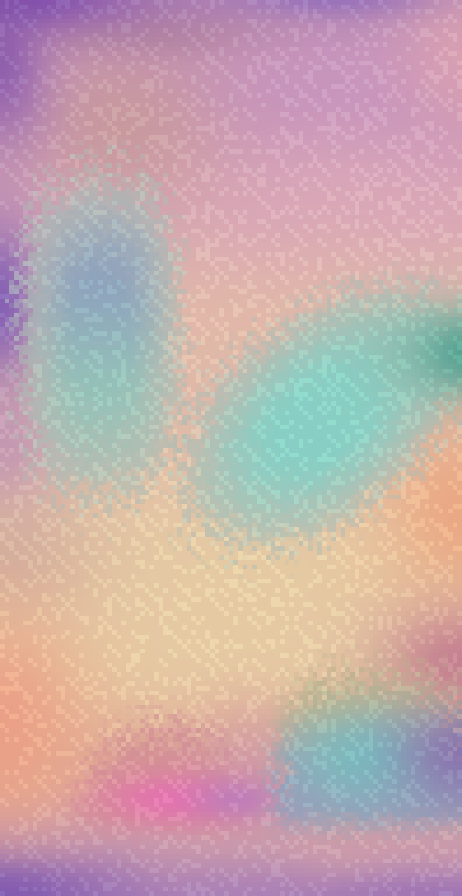
A Shadertoy shader for this background:

```glsl
const float CELLS_PER_HEIGHT = 192.0;

float hash(vec2 p) {
    vec3 q = fract(p.xyx * 0.1031);
    q += dot(q, q.yzx + 33.33);
    return fract((q.x + q.y) * q.z);
}

vec2 gradientAt(vec2 corner) {
    float angle = 6.2832 * hash(corner);
    return vec2(cos(angle), sin(angle));
}

float gradientNoise(vec2 p) {
    vec2 i = floor(p), f = fract(p);
    vec2 u = f * f * f * (f * (f * 6.0 - 15.0) + 10.0);
    vec2 e = vec2(0.0, 1.0);
    float low = mix(dot(gradientAt(i), f), dot(gradientAt(i + e.yx), f - e.yx), u.x);
    float high = mix(dot(gradientAt(i + e), f - e), dot(gradientAt(i + 1.0), f - 1.0), u.x);
    return mix(low, high, u.y);
}

// Soft elliptical light mixed over a colour
vec3 glow(vec3 base, vec2 uv, vec2 center, vec2 radius, vec3 tint, float strength) {
    vec2 d = (uv - center) / radius;
    return mix(base, tint, strength * exp(-dot(d, d)));
}

// Distance in a rotated superellipse, 1 at its rim
float ovalDistance(vec2 p, vec2 center, vec2 radius, float angle, float power) {
    float c = cos(angle), s = sin(angle);
    vec2 d = abs(mat2(c, -s, s, c) * (p - center)) / radius;
    return pow(pow(d.x, power) + pow(d.y, power), 1.0 / power);
}

// Oval with a wide soft rim and a dithered fringe
vec3 dithered(vec3 base, float d, float jitter, vec3 rim, vec3 core) {
    vec3 c = mix(base, rim, 0.55 * (1.0 - smoothstep(0.65, 1.02, d + 0.3 * jitter)));
    c = mix(c, rim, 0.50 * (1.0 - smoothstep(0.86, 0.98, d + 1.3 * jitter)));
    return mix(c, core, 0.97 * (1.0 - smoothstep(0.25, 0.92, d + 0.35 * jitter)));
}

vec3 verticalWash(float y) {
    vec3 c = mix(vec3(0.68, 0.51, 0.71), vec3(0.79, 0.60, 0.67), smoothstep(0.0, 0.06, y));
    c = mix(c, vec3(0.88, 0.68, 0.59), smoothstep(0.05, 0.14, y));
    c = mix(c, vec3(0.90, 0.79, 0.64), smoothstep(0.14, 0.28, y));
    c = mix(c, vec3(0.88, 0.72, 0.66), smoothstep(0.35, 0.60, y));
    c = mix(c, vec3(0.85, 0.65, 0.72), smoothstep(0.62, 0.80, y));
    c = mix(c, vec3(0.78, 0.58, 0.74), smoothstep(0.78, 0.90, y));
    return mix(c, vec3(0.72, 0.54, 0.71), smoothstep(0.93, 1.0, y));
}

vec3 edgeGlows(vec3 c, vec2 uv) {
    // Upper haze and corners
    c = glow(c, uv, vec2(0.26, 0.86), vec2(0.22, 0.10), vec3(0.78, 0.60, 0.60), 0.85);
    c = glow(c, uv, vec2(0.32, 0.96), vec2(0.26, 0.03), vec3(0.70, 0.51, 0.62), 0.7);
    c = glow(c, uv, vec2(1.0, 0.94), vec2(0.14, 0.10), vec3(0.85, 0.63, 0.69), 0.85);
    c = glow(c, uv, vec2(0.72, 1.0), vec2(0.20, 0.018), vec3(0.57, 0.42, 0.73), 0.75);
    c = glow(c, uv, vec2(0.0, 1.0), vec2(0.32, 0.035), vec3(0.49, 0.29, 0.67), 0.95);
    c = glow(c, uv, vec2(0.0, 0.93), vec2(0.10, 0.09), vec3(0.53, 0.34, 0.67), 0.85);
    // Side lights
    c = glow(c, uv, vec2(0.0, 0.66), vec2(0.10, 0.10), vec3(0.51, 0.36, 0.71), 0.95);
    c = glow(c, uv, vec2(0.0, 0.50), vec2(0.14, 0.08), vec3(0.74, 0.55, 0.71), 0.75);
    c = glow(c, uv, vec2(0.0, 0.38), vec2(0.22, 0.07), vec3(0.80, 0.65, 0.61), 0.7);
    c = glow(c, uv, vec2(0.0, 0.20), vec2(0.18, 0.12), vec3(0.92, 0.62, 0.52), 0.92);
    c = glow(c, uv, vec2(1.0, 0.43), vec2(0.17, 0.10), vec3(0.92, 0.65, 0.51), 0.92);
    c = glow(c, uv, vec2(0.0, 0.0), vec2(0.24, 0.045), vec3(0.49, 0.34, 0.69), 0.9);
    return glow(c, uv, vec2(0.95, 0.0), vec2(0.25, 0.02), vec3(0.60, 0.43, 0.69), 0.6);
}

vec3 tealPatches(vec3 c, vec2 uv, vec2 p, float jitter) {
    vec3 rim = vec3(0.68, 0.74, 0.71);
    // Upright patch, blue above and teal below
    vec3 upright = mix(vec3(0.58, 0.76, 0.72), vec3(0.55, 0.63, 0.74), smoothstep(0.54, 0.71, uv.y));
    float left = ovalDistance(p, vec2(0.113, 0.625), vec2(0.098, 0.198), 0.0, 2.7);
    c = dithered(c, left, jitter, rim, upright);
    // Tilted patch running into a green edge
    float right = ovalDistance(p, vec2(0.357, 0.532), vec2(0.195, 0.122), 0.70, 2.1);
    c = dithered(c, right, jitter, rim, vec3(0.53, 0.81, 0.77));
    c = glow(c, uv, vec2(0.92, 0.61), vec2(0.15, 0.055), vec3(0.55, 0.75, 0.70), 0.75);
    return glow(c, uv, vec2(1.02, 0.605), vec2(0.11, 0.045), vec3(0.32, 0.63, 0.57), 0.95);
}

vec3 lowerDomes(vec3 c, vec2 uv, vec2 p, float jitter) {
    float floorFade = smoothstep(0.055, 0.10, uv.y + jitter * 0.04);
    // Rose dome with a magenta heart
    float rose = ovalDistance(p, vec2(0.185, 0.09), vec2(0.118, 0.128), 0.0, 2.0);
    c = mix(c, vec3(0.82, 0.55, 0.58), 0.85 * floorFade * (1.0 - smoothstep(0.55, 1.0, rose + jitter)));
    c = glow(c, uv, vec2(0.55, 0.15), vec2(0.11, 0.055), vec3(0.80, 0.59, 0.66), 0.7);
    c = glow(c, uv, vec2(0.37, 0.108), vec2(0.14, 0.028), vec3(0.90, 0.44, 0.69), 0.92);
    c = glow(c, uv, vec2(0.52, 0.108), vec2(0.10, 0.025), vec3(0.73, 0.48, 0.74), 0.8);
    // Mauve shoulder and teal dome with a steep left side
    c = glow(c, uv, vec2(1.0, 0.26), vec2(0.18, 0.065), vec3(0.76, 0.48, 0.56), 0.92);
    float side = smoothstep(0.55, 0.64, uv.x + jitter * 0.2);
    float oval = ovalDistance(p, vec2(0.415, 0.13), vec2(0.19, 0.145), 0.0, 2.0);
    float dome = side * (1.0 - smoothstep(0.6, 1.0, oval + jitter));
    vec3 inside = mix(vec3(0.59, 0.61, 0.73), vec3(0.75, 0.69, 0.55), smoothstep(0.13, 0.22, uv.y));
    inside = glow(inside, uv, vec2(0.79, 0.155), vec2(0.16, 0.055), vec3(0.44, 0.75, 0.76), 0.95);
    inside = glow(inside, uv, vec2(1.02, 0.16), vec2(0.16, 0.055), vec3(0.50, 0.42, 0.69), 0.92);
    return mix(c, inside, 0.92 * dome * floorFade);
}

void mainImage(out vec4 fragColor, in vec2 fragCoord) {
    // Mosaic cells
    vec2 grid = fragCoord / iResolution.y * CELLS_PER_HEIGHT;
    vec2 cell = floor(grid);
    vec2 p = (cell + 0.5) / CELLS_PER_HEIGHT;
    vec2 uv = p * vec2(iResolution.y / iResolution.x, 1.0);
    float jitter = 0.28 * (hash(cell) - 0.5) + 0.08 * gradientNoise(p * 45.0);

    vec3 color = edgeGlows(verticalWash(uv.y + 0.02 * gradientNoise(p * 7.0)), uv);
    color = tealPatches(color, uv, p, jitter);
    color = lowerDomes(color, uv, p, jitter);

    // Sparse pale specks along alternating diagonals
    vec2 fromCenter = abs(fract(grid) - 0.5);
    float blur = CELLS_PER_HEIGHT / iResolution.y;
    float square = 1.0 - smoothstep(0.5 - 0.25 * blur, 0.5 + 0.25 * blur, max(fromCenter.x, fromCenter.y));
    float diagonal = step(mod(cell.x + cell.y, 4.0), 0.5);
    float speck = square * step(0.88 - 0.45 * diagonal, hash(cell + 71.0));
    color += 0.05 * speck * vec3(0.7, 1.1, 0.75);
    fragColor = vec4(clamp(color, 0.0, 1.0), 1.0);
}
```
